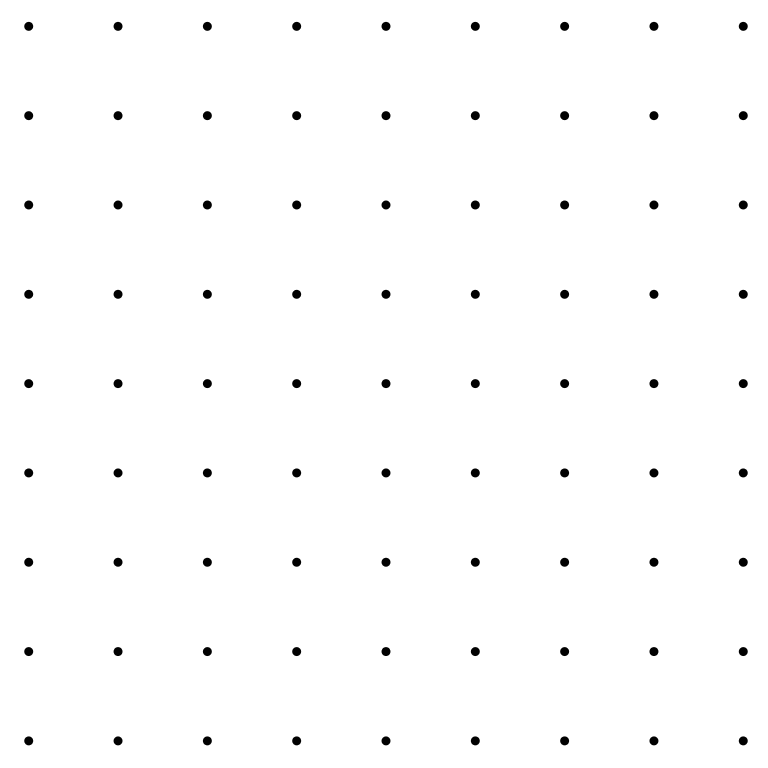
Give the GLSL for this pattern, as a Shadertoy shader.

```glsl
// Square grid of small black dots on a plain white ground.

const vec3  PAPER_COLOR = vec3(1.0);
const vec3  DOT_COLOR   = vec3(0.005);
const float SPACING     = 0.1163;              // distance between dot centres
const float DOT_RADIUS  = 0.0058;
const vec2  GRID_CENTER = vec2(0.5026, 0.5005); // centre of the middle dot

// Signed distance to the nearest dot of the grid
float dotGridDistance(vec2 p) {
    vec2 cell = (fract((p - GRID_CENTER) / SPACING + 0.5) - 0.5) * SPACING;
    return length(cell) - DOT_RADIUS;
}

void mainImage(out vec4 fragColor, in vec2 fragCoord) {
    float canvasSize = min(iResolution.x, iResolution.y);
    vec2 p = (fragCoord - 0.5 * iResolution.xy) / canvasSize + 0.5;

    // Coverage with an edge one pixel wide
    float coverage = clamp(0.5 - dotGridDistance(p) * canvasSize, 0.0, 1.0);

    fragColor = vec4(mix(PAPER_COLOR, DOT_COLOR, coverage), 1.0);
}
```
